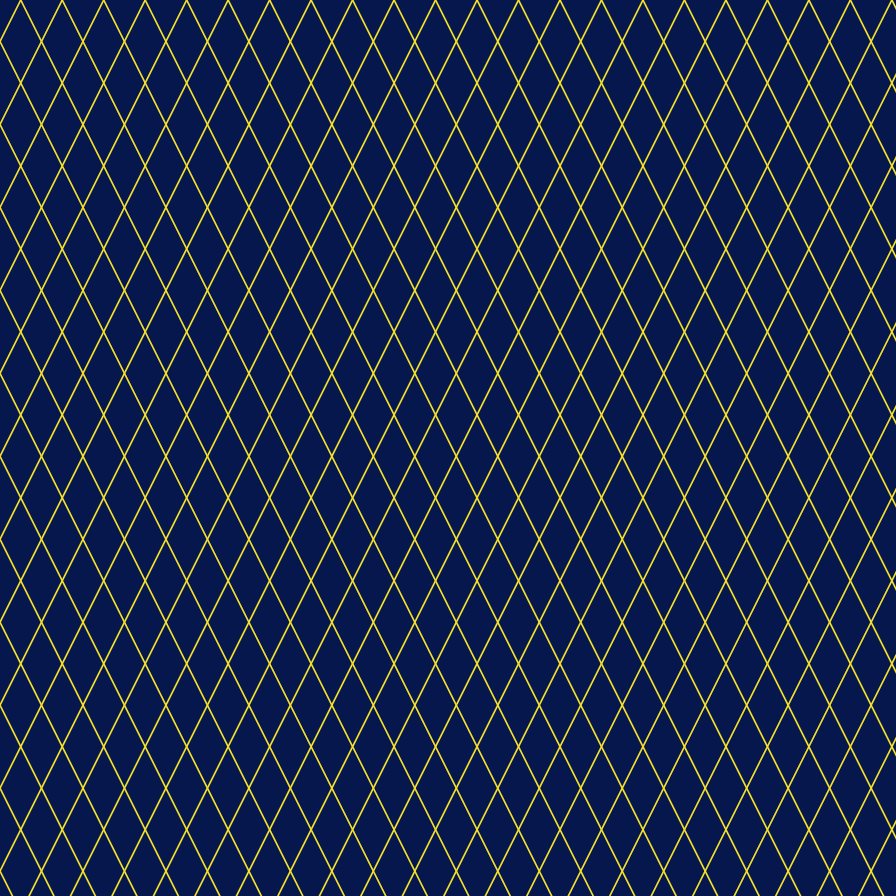
Give the GLSL for this pattern, as a WebGL 2 fragment shader.

```glsl
#version 300 es
precision highp float;
// A lattice of tall diamonds in thin yellow lines on deep navy.

uniform vec2 u_resolution;
out vec4 fragColor;

const vec2 REPEATS = vec2(21.6, 10.8);  // diamonds across and down
const float LINE_WIDTH = 0.00184;       // in canvas heights
const vec3 NAVY = vec3(0.018, 0.090, 0.298);
const vec3 YELLOW = vec3(0.965, 0.885, 0.175);

// Share of a pixel covered by a line whose centre is dist away.
float lineCoverage(float dist, float pixel) {
    float halfLine = 0.5 * LINE_WIDTH;
    float halfPixel = 0.5 * pixel;
    float inner = max(dist - halfLine, -halfPixel);
    float outer = min(dist + halfLine, halfPixel);
    return max(outer - inner, 0.0) / pixel;
}

// Distance to the nearest of the parallel lines at half-integer phase.
float stripeDistance(float phase) {
    return abs(fract(phase) - 0.5) / length(REPEATS);
}

void main() {
    float pixel = 1.0 / u_resolution.y;
    vec2 uv = gl_FragCoord.xy * pixel;

    // Lattice coordinates, anchored at the top left corner
    vec2 cell = vec2(uv.x, 1.0 - uv.y) * REPEATS;

    // Two mirrored families of diagonals
    float falling = lineCoverage(stripeDistance(cell.x - cell.y), pixel);
    float rising = lineCoverage(stripeDistance(cell.x + cell.y), pixel);
    float lattice = 1.0 - (1.0 - falling) * (1.0 - rising);

    fragColor = vec4(mix(NAVY, YELLOW, lattice), 1.0);
}
```
